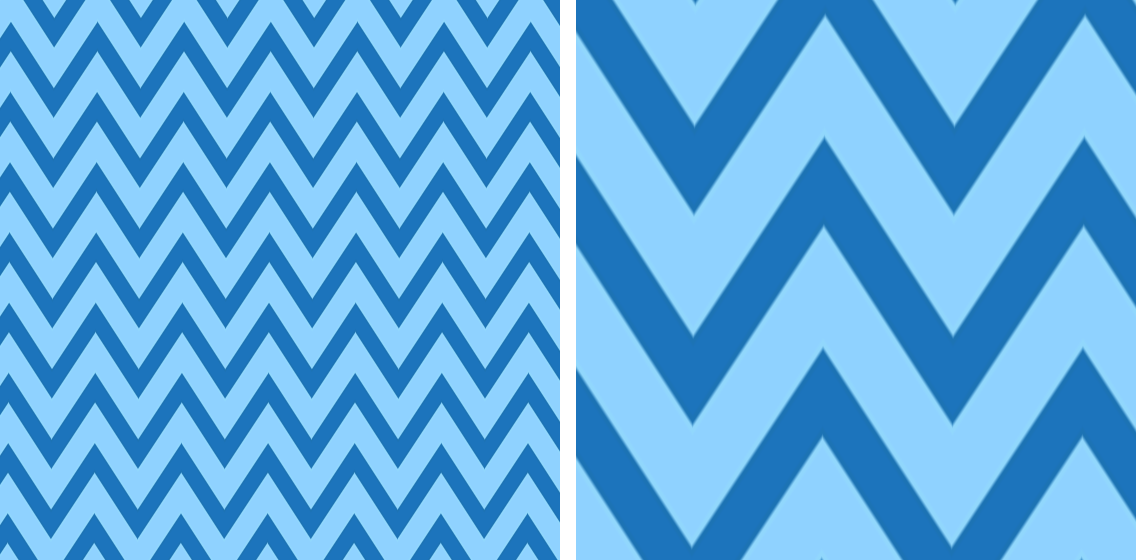
Left: the whole. Right: its middle third, enlarged.
Reproduce this pattern procedurally as a three.js fragment shader.

```glsl
varying vec2 vUv;

#define PERIOD vec2(0.1547, 0.1254)   // zigzag width, row spacing
#define PEAK vec2(0.0133, 0.9610)     // a peak: x at the base line, y of its tip
#define AMPLITUDE 0.1185              // height from valley to peak
#define THICKNESS 0.0527              // vertical thickness of a stripe
#define LEAN 0.0065                   // sideways drift of the peaks with height
#define SOFTNESS 0.0013               // half width of the edge blend
#define FRINGE 0.0040                 // reach of the faint tint along edges
#define LIGHT_BLUE vec3(0.562, 0.824, 1.000)
#define LIGHT_FRINGE vec3(0.570, 0.845, 0.990)
#define DARK_BLUE vec3(0.110, 0.453, 0.738)
#define DARK_FRINGE vec3(0.110, 0.450, 0.705)

// Distance to the nearest multiple of the period
float repeatDistance(float x, float period) {
  return abs(fract(x / period + 0.5) - 0.5) * period;
}

// Signed distance to the chevron stripes, negative inside
float chevronDistance(vec2 p) {
  float slope = 2.0 * AMPLITUDE / PERIOD.x;
  float drop = slope * repeatDistance(p.x - PEAK.x - LEAN * p.y, PERIOD.x);
  float center = PEAK.y - 0.5 * THICKNESS;
  float vertical = repeatDistance(p.y + drop - center, PERIOD.y) - 0.5 * THICKNESS;
  return vertical * inversesqrt(1.0 + slope * slope);
}

void main() {
  float d = chevronDistance(vUv);

  // Faint tint beside each edge
  float fringe = 1.0 - smoothstep(0.5 * FRINGE, FRINGE, abs(d));
  vec3 light = mix(LIGHT_BLUE, LIGHT_FRINGE, fringe);
  vec3 dark = mix(DARK_BLUE, DARK_FRINGE, fringe);

  // Stripes over the ground
  gl_FragColor = vec4(mix(dark, light, smoothstep(-SOFTNESS, SOFTNESS, d)), 1.0);
}
```
